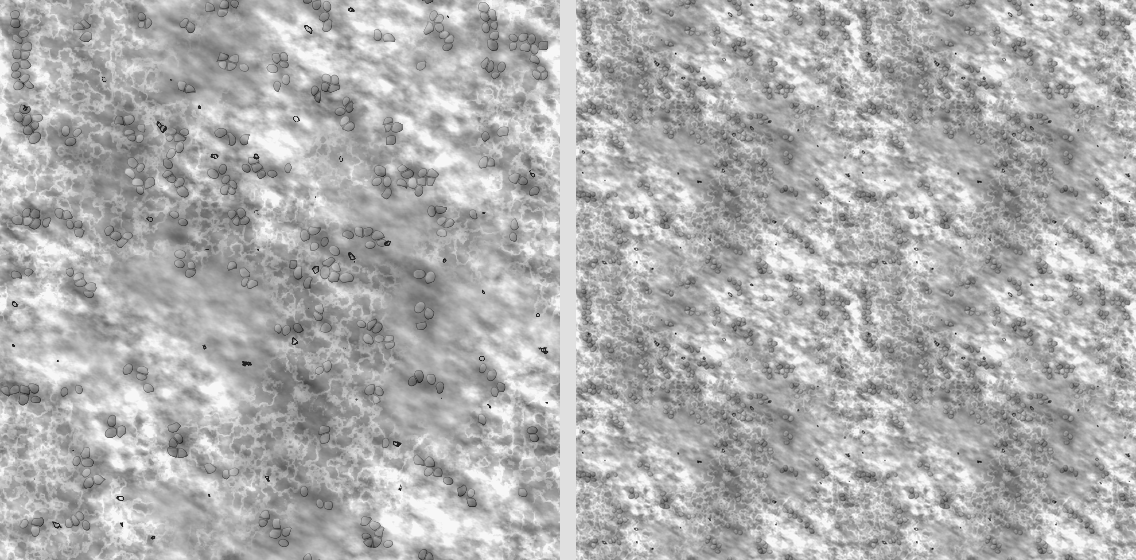
Left: one tile. Right: repeated 2 by 2.
Give the GLSL for this texture, as a WebGL 1 fragment shader.

```glsl
precision highp float;
// Weathered grey rock: bright gritty crust, slanting grooves, pebble clusters and black flecks.
uniform vec2 u_resolution;

const float BASE_LIGHT = 0.775;
const float BROAD_CONTRAST = 0.42;
const float STREAK_CONTRAST = 0.36;
const float RELIEF_CONTRAST = 1.0;
const float GRIT_CONTRAST = 0.95;
const float LACE_CONTRAST = 0.17;
const float PATCH_SHADE = 0.46;
const float PEBBLE_SHADE = 0.59;
const float FLECK_SHADE = 0.13;
const vec2 STREAK_CELLS = vec2(3.0, 3.0);
const vec2 GRIT_CELLS = vec2(26.0, 14.0);
const float PATCH_CELLS = 11.0;
const vec2 PATCH_SIZE = vec2(0.043, 0.019);
const float PATCH_CHANCE = 0.62;
const float PEBBLE_CELLS = 54.0;
const float FLECK_CELLS = 12.0;
const vec2 FLECK_SIZE = vec2(0.014, 0.009);
const float FLECK_CHANCE = 0.45;
const float SLANT = -0.6;

float hash(vec2 p) {
  vec3 q = fract(p.xyx * 0.1031);
  q += dot(q, q.yzx + 33.33);
  return fract((q.x + q.y) * q.z);
}

vec2 hash2(vec2 p) { return vec2(hash(p), hash(p + 57.31)); }

// Wraps whole cell numbers; the half step guards against rounding.
vec2 wrap(vec2 cell, vec2 period) { return floor(mod(cell + 0.5, period)); }

float noise(vec2 p, vec2 period, float seed) {
  vec2 i = floor(p), f = fract(p);
  f = f * f * (3.0 - 2.0 * f);
  float a = hash(wrap(i, period) + seed);
  float b = hash(wrap(i + vec2(1.0, 0.0), period) + seed);
  float c = hash(wrap(i + vec2(0.0, 1.0), period) + seed);
  float d = hash(wrap(i + 1.0, period) + seed);
  return mix(mix(a, b, f.x), mix(c, d, f.x), f.y);
}

float fbm(vec2 uv, vec2 period, float seed) {
  float sum = 0.0, weight = 0.5, total = 0.0;
  for (int k = 0; k < 4; k++) {
    sum += weight * noise(uv * period, period, seed);
    total += weight;
    weight *= 0.55;
    period *= 2.0;
    seed += 13.7;
  }
  return sum / total;
}

// Whole-number shear: features run down to the right and still tile.
vec2 slanted(vec2 uv) { return vec2(uv.x - uv.y, 2.0 * uv.x + 3.0 * uv.y); }

vec2 warped(vec2 uv) {
  return uv + 0.05 * (vec2(fbm(uv, vec2(6.0), 3.0), fbm(uv, vec2(6.0), 91.0)) - 0.5);
}

mat2 turn(float angle) {
  float c = cos(angle), s = sin(angle);
  return mat2(c, -s, s, c);
}

// Soft slanting ellipses strewn over a wrapping grid.
float scatter(vec2 uv, float cells, vec2 size, float chance, float seed) {
  vec2 home = floor(uv * cells);
  float field = 0.0;
  for (int y = -1; y <= 1; y++) for (int x = -1; x <= 1; x++) {
    vec2 cell = home + vec2(float(x), float(y));
    vec2 id = wrap(cell, vec2(cells)) + seed;
    vec2 middle = (cell + 0.2 + 0.6 * hash2(id)) / cells;
    vec2 dice = hash2(id + 211.7);
    vec2 d = turn(SLANT + 1.6 * (dice.x - 0.5)) * (uv - middle) / (size * (0.6 + 0.6 * dice.y));
    field = max(field, step(hash(id + 131.9), chance) * exp(-dot(d, d)));
  }
  return field;
}

float patchAt(vec2 uv) { return scatter(warped(uv), PATCH_CELLS, PATCH_SIZE, PATCH_CHANCE, 7.0); }

// Pebbles as clipped cells: x = depth inside, y = facet light, z = presence.
vec3 pebbles(vec2 uv) {
  vec2 p = uv * PEBBLE_CELLS, home = floor(p), nearest = vec2(0.0), id = vec2(0.0);
  float first = 9.0, second = 9.0;
  for (int y = -1; y <= 1; y++) for (int x = -1; x <= 1; x++) {
    vec2 cell = home + vec2(float(x), float(y));
    vec2 key = wrap(cell, vec2(PEBBLE_CELLS));
    vec2 offset = p - cell - 0.15 - 0.7 * hash2(key + 19.0);
    float d = length(turn(6.283 * hash(key + 77.0)) * offset * vec2(0.85, 1.15));
    second = min(second, max(first, d));
    if (d < first) { first = d; nearest = offset; id = key; }
  }
  float depth = min(0.5 * (second - first), 0.42 + 0.2 * hash(id + 5.0) - first);
  float presence = patchAt((p - nearest) / PEBBLE_CELLS) - 0.38 - 0.3 * hash(id + 41.0);
  float facet = dot(nearest, vec2(-0.15, 0.2)) + 0.12 * (hash(id + 63.0) - 0.5);
  return vec3(depth, facet, step(0.0, presence));
}

void main() {
  vec2 uv = gl_FragCoord.xy / u_resolution;
  vec2 bent = warped(uv);

  // Broad tone, slanting grooves and their lit sides
  float broad = fbm(uv, vec2(4.0), 23.0);
  float streak = fbm(slanted(bent), STREAK_CELLS, 37.0);
  float relief = streak - fbm(slanted(bent + vec2(0.004, 0.007)), STREAK_CELLS, 37.0);
  float light = BASE_LIGHT + BROAD_CONTRAST * (broad - 0.5) + STREAK_CONTRAST * (streak - 0.5);
  light += RELIEF_CONTRAST * relief;

  // Gritty crust, calm hollows and white lace
  float rough = smoothstep(0.36, 0.56, 0.5 * (broad + streak));
  float grit = fbm(slanted(uv), GRIT_CELLS, 51.0) - 0.5;
  light += GRIT_CONTRAST * mix(0.35, 1.0, rough) * grit;
  float web = 1.0 - abs(2.0 * fbm(uv, vec2(52.0), 67.0) - 1.0);
  float laceZone = smoothstep(0.45, 0.62, fbm(uv, vec2(5.0), 83.0));
  light += LACE_CONTRAST * laceZone * (smoothstep(0.72, 0.98, web) - 0.5);

  // Shaded patches holding pebbles
  light = mix(light, PATCH_SHADE + 0.3 * grit, 0.85 * patchAt(uv));
  vec3 stone = pebbles(uv);
  float stoneLight = PEBBLE_SHADE + stone.y + 0.45 * grit;
  stoneLight -= 0.22 * (1.0 - smoothstep(0.03, 0.13, stone.x));
  light = mix(light, stoneLight, 0.9 * stone.z * smoothstep(-0.04, 0.05, stone.x));

  // Ragged black flecks, the largest with pale middles
  float fleck = scatter(uv, FLECK_CELLS, FLECK_SIZE, FLECK_CHANCE, 301.0);
  fleck = 0.9 * fleck + 1.6 * (fbm(uv, vec2(64.0), 109.0) - 0.5) * smoothstep(0.0, 0.3, fleck);
  float ink = smoothstep(0.8, 0.9, fleck) * (1.0 - smoothstep(1.0, 1.1, fleck));
  light = mix(min(light, 0.97), FLECK_SHADE, ink);

  gl_FragColor = vec4(vec3(clamp(light, 0.0, 1.0)), 1.0);
}
```
